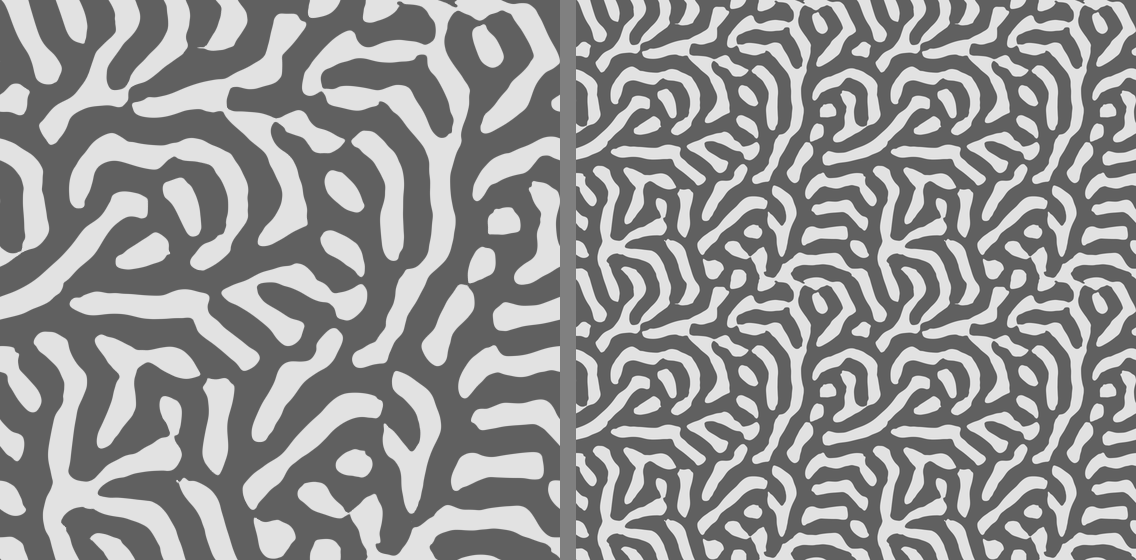
Left, the tile; right, the same tile 2 across and 2 down.
Write a WebGL 2 fragment shader that draws this pattern.

```glsl
#version 300 es
precision highp float;
// Draws a seamless labyrinth of rounded light worms and dots on dark grey.

uniform vec2 u_resolution;
out vec4 outColor;

const vec3 DARK = vec3(0.376);
const vec3 LIGHT = vec3(0.886);
const float STRIPES = 11.5;      // stripe periods across the tile
const int WAVES = 18;            // plane waves in the random field
const int TURNS = 5;             // slow waves that steer the stripes
const float MAX_TURN = 3.0;      // highest frequency of the steering
const float ALIGNMENT = 1.6;     // how strongly stripes follow the steering
const int NEAR_SAMPLES = 8;      // inhibiting ring
const int FAR_SAMPLES = 12;      // activating ring
const float NEAR_PHASE = 3.2;    // ring radii in radians of one stripe period
const float FAR_PHASE = 7.02;
const float CENTRE_GAIN = 0.3;
const float FAR_GAIN = 0.75;
const float STEP_GAIN = 1.18;    // brings the filtered stripes back to unit height
const float SLOPE_GAIN = 3.8;    // does the same for the slope seen by the near ring
const float CUT_DEPTH = 1.4;     // darkens weak spots so that worms do not branch
const float CUT_LEVEL = 0.42;    // field strength that counts as weak
const float THRESHOLD = 0.14;    // higher gives thinner worms
const float WEAK_THRESHOLD = 0.4; // extra threshold at weak spots
const float SEED = 7.0;

const float PI = 3.14159265;
const float TAU = 2.0 * PI;

vec4 waves[WAVES]; // whole-number wave vector, phase in turns, weight

float hash(vec2 p) {
    return fract(sin(dot(p, vec2(127.1, 311.7))) * 43758.5453);
}

vec2 direction(float angle) {
    return vec2(cos(angle), sin(angle));
}

// Smooth wrapping field of doubled stripe angles.
vec2 steering(vec2 p) {
    vec2 sum = vec2(0.0);
    for (int i = 0; i < TURNS; i++) {
        vec2 id = vec2(float(i), SEED + 2.0);
        vec2 spread = vec2(hash(id), hash(id + vec2(0.0, 1.0)));
        vec2 k = floor(spread * (2.0 * MAX_TURN + 1.0)) - MAX_TURN;
        sum += direction(TAU * (dot(k, p) + hash(id + vec2(0.0, 2.0))));
    }
    return sum * inversesqrt(dot(sum, sum) + 0.8);
}

// Wave vectors spread over a half circle; rounding makes each one wrap.
void initWaves(vec2 p) {
    vec2 steer = ALIGNMENT * steering(p);
    float power = 0.0;
    for (int i = 0; i < WAVES; i++) {
        float id = float(i);
        float angle = PI * (id + hash(vec2(id, SEED))) / float(WAVES);
        vec2 k = round(STRIPES * direction(angle));
        float weight = exp(dot(steer, direction(2.0 * angle)));
        waves[i] = vec4(k, hash(vec2(id, SEED + 1.0)), weight);
        power += weight * weight;
    }
    for (int i = 0; i < WAVES; i++) waves[i].w *= sqrt(2.0 / power);
}

// Random stripes of even height, cut where the field is weak.
float stripeField(vec2 p) {
    float value = 0.0;
    vec2 slope = vec2(0.0);
    for (int i = 0; i < WAVES; i++) {
        vec4 wave = waves[i];
        float phase = TAU * fract(dot(wave.xy, p) + wave.z);
        value += wave.w * cos(phase);
        slope -= wave.w * sin(phase) * wave.xy;
    }
    slope /= STRIPES;
    float strength = value * value + dot(slope, slope);
    float cut = CUT_DEPTH * exp(-strength / (CUT_LEVEL * CUT_LEVEL));
    return value * inversesqrt(strength + 0.03) - cut;
}

// Mean of the stripes along a ring (z) and their slope across it (xy).
vec3 ringMean(vec2 p, float phase, int samples) {
    float radius = phase / (TAU * STRIPES);
    vec3 sum = vec3(0.0);
    for (int i = 0; i < samples; i++) {
        vec2 dir = direction(TAU * float(i) / float(samples));
        sum += stripeField(p + radius * dir) * vec3(dir, 1.0);
    }
    return sum / float(samples);
}

// One reaction step: activate at the centre and far ring, inhibit between.
// Weak spots need a higher field to be light, which rounds off the worms.
float labyrinth(vec2 p) {
    vec3 near = ringMean(p, NEAR_PHASE, NEAR_SAMPLES);
    vec3 far = ringMean(p, FAR_PHASE, FAR_SAMPLES);
    float field = STEP_GAIN * (CENTRE_GAIN * stripeField(p) + FAR_GAIN * far.z - near.z);
    float strength = length(vec3(field, SLOPE_GAIN * near.xy));
    float weakness = smoothstep(1.0, 0.0, strength);
    return field - THRESHOLD - WEAK_THRESHOLD * weakness;
}

void main() {
    vec2 uv = gl_FragCoord.xy / u_resolution;
    initWaves(uv);
    float level = labyrinth(uv);

    // Edge about one pixel wide
    float edge = max(length(vec2(dFdx(level), dFdy(level))), 1e-5);
    float coverage = smoothstep(-0.75, 0.75, level / edge);
    outColor = vec4(mix(DARK, LIGHT, coverage), 1.0);
}
```
